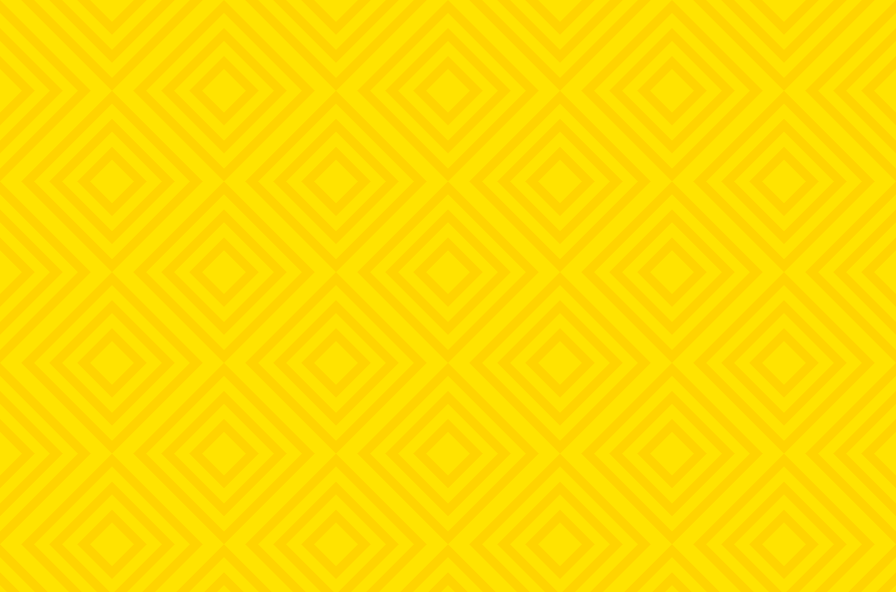
This pattern is drawn by a Shadertoy shader. Its source:

```glsl
// Yellow wallpaper of concentric square diamonds in staggered rows

#define TILES_ACROSS 4.0
#define TILE_HEIGHT  0.81    // relative to the tile width
#define RING_COUNT   3.0
#define RING_STEP    0.125   // spacing of the rings, in tile widths
#define RING_WIDTH   0.0573
#define OUTER_RADIUS 0.405   // outer edge of the largest ring
#define LIGHT_YELLOW vec3(1.0, 0.89, 0.0)
#define DARK_YELLOW  vec3(1.0, 0.83, 0.0)

// Diamond distance to the nearest centre of a rectangular lattice
float latticeDistance(vec2 p) {
    vec2 tile = vec2(1.0, TILE_HEIGHT);
    vec2 local = abs(p - tile * round(p / tile));
    return local.x + local.y;
}

// Signed distance to the nearest ring, negative inside its band
float ringDistance(float d) {
    float firstRing = OUTER_RADIUS - 0.5 * RING_WIDTH - (RING_COUNT - 1.0) * RING_STEP;
    float ring = clamp(round((d - firstRing) / RING_STEP), 0.0, RING_COUNT - 1.0);
    return abs(d - firstRing - ring * RING_STEP) - 0.5 * RING_WIDTH;
}

void mainImage(out vec4 fragColor, in vec2 fragCoord) {
    // Tile units, measured from the top left corner
    float pixel = TILES_ACROSS / iResolution.x;
    vec2 p = vec2(fragCoord.x, iResolution.y - fragCoord.y) * pixel;

    // Two lattices, half a tile apart, form the staggered rows
    float d = min(latticeDistance(p - vec2(0.5, 0.0)),
                  latticeDistance(p - vec2(0.0, 0.5 * TILE_HEIGHT)));

    // Edge smoothing over one pixel; diamond distance has slope sqrt(2)
    float dark = clamp(0.5 - ringDistance(d) / (sqrt(2.0) * pixel), 0.0, 1.0);
    fragColor = vec4(mix(LIGHT_YELLOW, DARK_YELLOW, dark), 1.0);
}
```
